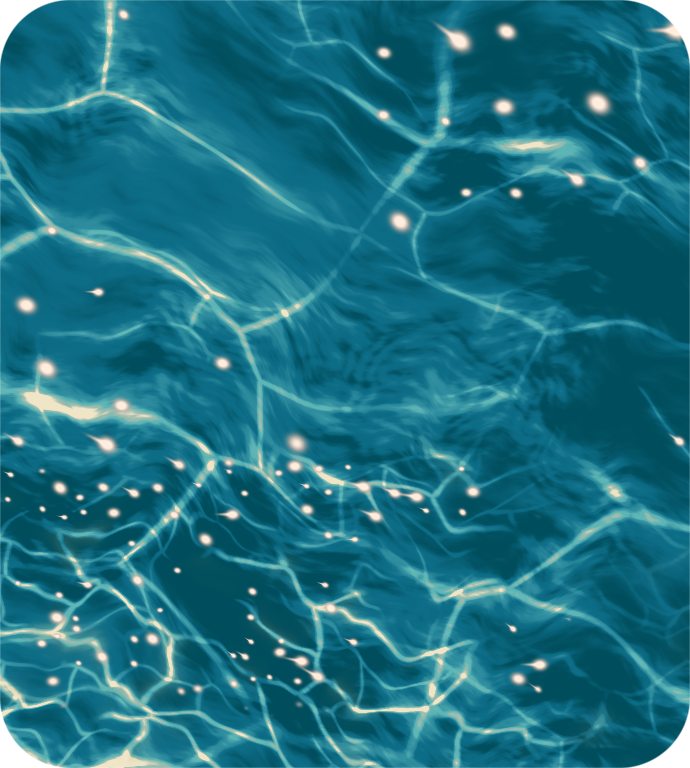
Write a Shadertoy shader that draws this texture.

```glsl
// Sunlit teal water: rippled swells, bright caustic folds and scattered sun glints.

float hash(vec2 p) {
    vec3 q = fract(vec3(p.xyx) * 0.1031);
    q += dot(q, q.yzx + 33.33);
    return fract((q.x + q.y) * q.z);
}

vec2 hash2(vec2 p) { return vec2(hash(p), hash(p + 57.3)); }

mat2 turn(float angle) {
    float c = cos(angle), s = sin(angle);
    return mat2(c, -s, s, c);
}

float noise(vec2 p) {
    vec2 i = floor(p), f = fract(p);
    f = f * f * (3.0 - 2.0 * f);
    return mix(mix(hash(i), hash(i + vec2(1, 0)), f.x),
               mix(hash(i + vec2(0, 1)), hash(i + vec2(1, 1)), f.x), f.y);
}

float fbm(vec2 p) {
    float sum = 0.0, gain = 0.533;
    for (int i = 0; i < 4; i++) {
        sum += gain * noise(p);
        p = turn(0.4) * p * 2.03 + 11.7;
        gain *= 0.5;
    }
    return sum;
}

// Layered sines that bend straight shapes into flowing ones
vec2 sway(vec2 p, float frequency, float amount) {
    for (int i = 0; i < 4; i++) {
        p += amount * sin(frequency * p.yx + vec2(1.3, 4.1) * float(i + 1));
        frequency *= 1.8;
        amount *= 0.5;
    }
    return p;
}

// Distance to the nearest cell border; steep borders are drawn thinner
float cellEdge(vec2 p, float thinning) {
    vec2 base = floor(p), nearest = vec2(8.0);
    for (int k = 0; k < 9; k++) {
        vec2 id = base + vec2(k % 3 - 1, k / 3 - 1);
        vec2 d = id + 0.12 + 0.76 * hash2(id) - p;
        if (dot(d, d) < dot(nearest, nearest)) nearest = d;
    }
    float edge = 8.0;
    for (int k = 0; k < 25; k++) {
        vec2 id = base + vec2(k % 5 - 2, k / 5 - 2);
        vec2 d = id + 0.12 + 0.76 * hash2(id) - p, gap = d - nearest;
        if (dot(gap, gap) > 0.0001) {
            vec2 n = normalize(gap);
            float steep = smoothstep(0.5, 1.0, abs(n.x));
            edge = min(edge, dot(0.5 * (d + nearest), n) * (1.0 + thinning * steep));
        }
    }
    return edge;
}

// Clustered round sparks, some with a thin streak to the upper left
float glints(vec2 p, float cells, float radius, float density) {
    p *= cells;
    float light = 0.0;
    for (int k = 0; k < 9; k++) {
        vec2 id = floor(p) + vec2(k % 3 - 1, k / 3 - 1);
        float grade = hash(id + 3.7);
        float size = radius * (0.5 + 0.8 * grade * grade);
        vec2 d = turn(-0.7 * hash(id + 9.1)) * (p - id - 0.15 - 0.7 * hash2(id + 5.0));
        float r = length(d * vec2(0.85, 1.1)) / size;
        float spot = exp(-r * r) + 0.22 * exp(-1.3 * r);
        vec2 t = (d + vec2(1.7 * size, 0.0)) / (size * vec2(1.6, 0.28));
        float tail = 0.5 * step(0.7, hash(id + 21.0)) * exp(-dot(t, t));
        float cluster = smoothstep(0.15, 0.85, noise(id * 0.37 + cells));
        light += step(hash(id + 13.0), density * 2.0 * cluster) * (spot + tail);
    }
    return light;
}

// Brightness of a fold: x is the soft glow, y the sharp crest
vec2 fold(float edge, float spread, float width, float strength) {
    float crest = 1.0 - smoothstep(width * 0.2, width, edge);
    return vec2(exp(-edge / spread), crest) * strength;
}

vec3 waterColour(float tone) {
    vec3 c = mix(vec3(0.0, 0.305, 0.365), vec3(0.05, 0.425, 0.525), smoothstep(0.0, 0.27, tone));
    c = mix(c, vec3(0.18, 0.55, 0.62), smoothstep(0.27, 0.50, tone));
    c = mix(c, vec3(0.37, 0.71, 0.71), smoothstep(0.50, 0.76, tone));
    c = mix(c, vec3(0.60, 0.73, 0.68), smoothstep(0.78, 0.96, tone));
    return mix(c, vec3(0.94, 0.90, 0.78), smoothstep(0.96, 1.18, tone));
}

void mainImage(out vec4 fragColor, in vec2 fragCoord) {
    vec2 p = fragCoord / iResolution.y;
    vec2 middle = 0.5 * iResolution.xy / iResolution.y;
    float choppy = smoothstep(0.44, 0.35, p.y + 0.03 * sin(9.0 * p.x));
    float busy = choppy * (1.0 - 0.8 * smoothstep(0.5, 0.8, p.x + 0.4 * p.y - 0.1));

    // Swell and silky surface ripples, running down to the right
    vec2 flow = turn(-0.38) * sway(p, 7.0, 0.028);
    float swell = fbm(flow * vec2(4.0, 7.0) + 3.0);
    float silk = fbm(sway(flow, 18.0, 0.016) * vec2(22.0, 66.0));
    float rings = sin(95.0 * fbm(flow * vec2(3.5, 6.0) + 8.0));
    float patches = smoothstep(0.35, 0.7, noise(flow * 7.0 + 20.0));
    float tone = 0.105 + 0.85 * (swell - 0.5) + 0.46 * (silk - 0.5) * (0.45 + patches);
    tone += 0.05 * rings * patches - 0.07 * busy;

    // Broad folds and faint filaments everywhere
    float lit = smoothstep(0.3, 0.7, noise(flow * 6.0 + 4.0));
    float width = 0.026 + 0.11 * pow(noise(flow * 5.0 + 31.0), 4.0);
    float broadEdge = cellEdge(flow * vec2(2.6, 5.2) + 1.6, 0.8);
    vec2 broad = fold(broadEdge, 0.09, width, 0.3 + 0.7 * lit);
    vec2 thread = sway(flow, 15.0, 0.016);
    float threadLit = smoothstep(0.4, 0.75, noise(thread * 8.0 + 50.0));
    vec2 faint = fold(cellEdge(thread * vec2(4.0, 8.5) + 23.0, 0.8), 0.07, 0.035, threadLit);
    tone += broad.x * (0.08 + 0.62 * silk) + 0.40 * broad.y;
    tone += faint.x * (0.04 + 0.45 * silk) + 0.18 * faint.y;

    // Fine web in the choppy water, in two sizes
    vec2 web = sway(flow, 24.0, 0.013);
    float webLit = smoothstep(0.25, 0.65, noise(web * 11.0)) * busy;
    vec2 fine = fold(cellEdge(web * vec2(5.5, 13.0) + 7.0, 0.8), 0.09, 0.075, webLit);
    float meshLit = smoothstep(0.35, 0.7, noise(web * 12.0 + 70.0)) * busy;
    vec2 mesh = fold(cellEdge(web * vec2(10.0, 23.0) + 3.0, 0.6), 0.08, 0.09, meshLit);
    tone += fine.x * (0.06 + 0.50 * silk) + 0.48 * fine.y;
    tone += mesh.x * 0.14 + 0.30 * mesh.y;
    vec3 colour = waterColour(tone);

    // Warm fringe beside the brightest crests
    float fringe = fine.x * (1.0 - fine.y) * smoothstep(0.55, 0.8, noise(web * 18.0 + 40.0));
    colour = mix(colour, vec3(0.66, 0.62, 0.44), 0.4 * fringe);

    // Sun glints: large and sparse far off, small and dense nearby
    float light = glints(p, 11.0, 0.115, 0.46) * (1.0 - choppy);
    light += glints(p, 32.0, 0.19, 0.42) * smoothstep(0.25, 0.5, busy) * smoothstep(0.05, 0.13, p.y);
    colour = mix(colour, vec3(0.80, 0.70, 0.65), 0.8 * smoothstep(0.02, 0.60, light));
    colour = mix(colour, vec3(1.0, 0.93, 0.87), smoothstep(0.40, 0.95, light));

    // White rounded corners
    float radius = 0.092;
    float border = length(max(abs(p - middle) - middle + radius, 0.0)) - radius;
    float blur = 1.0 / iResolution.y;
    fragColor = vec4(mix(colour, vec3(1.0), smoothstep(-blur, blur, border)), 1.0);
}
```
